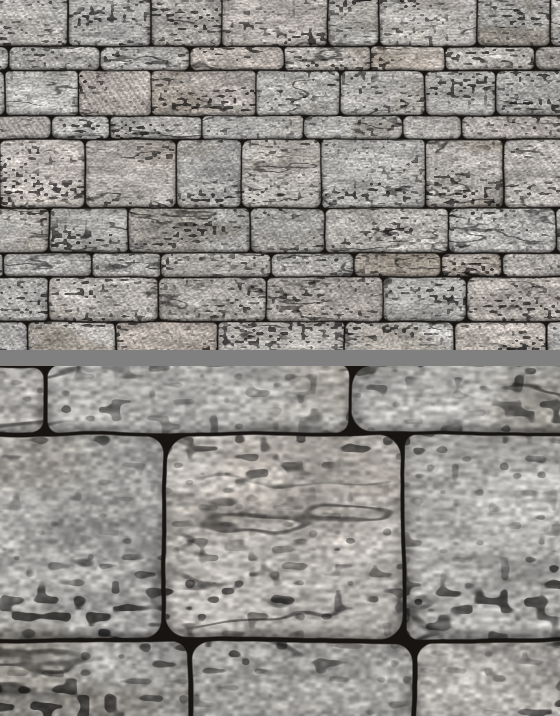
Top: the whole. Bottom: its middle third, enlarged.
This texture is drawn by a WebGL 2 fragment shader. Its source:

```glsl
#version 300 es
precision highp float;

uniform vec2 u_resolution;
out vec4 outColor;

#define JOINT_JITTER 0.40
#define GAP 0.0022
#define CORNER 0.017
#define EDGE_WOBBLE 0.006
#define GRAIN 0.34
#define RELIEF 1.0
#define PIT_DEPTH 0.62
#define CRACK_DEPTH 0.45
#define STAIN 0.5

const vec3 GREY_STONE = vec3(0.70, 0.695, 0.685);
const vec3 WARM_STONE = vec3(0.715, 0.680, 0.650);
const vec3 STAIN_COLOR = vec3(0.50, 0.46, 0.40);
const vec3 JOINT_COLOR = vec3(0.09, 0.08, 0.07);

// Each course: bottom edge, first joint, mean stone length
const int COURSE_COUNT = 9;
const vec3 COURSES[10] = vec3[10](
    vec3(-0.050, 0.058, 0.296), vec3(0.081, 0.135, 0.306),
    vec3(0.208, 0.227, 0.250), vec3(0.277, 0.106, 0.292),
    vec3(0.406, 0.223, 0.245), vec3(0.602, 0.110, 0.250),
    vec3(0.669, 0.000, 0.238), vec3(0.798, 0.065, 0.247),
    vec3(0.867, 0.194, 0.234), vec3(1.015, 0.0, 0.25));

float hash(vec2 p) {
    return fract(sin(dot(p, vec2(127.1, 311.7))) * 43758.5453);
}

float noise(vec2 p) {
    vec2 i = floor(p), f = fract(p);
    f = f * f * (3.0 - 2.0 * f);
    return mix(mix(hash(i), hash(i + vec2(1, 0)), f.x),
               mix(hash(i + vec2(0, 1)), hash(i + vec2(1, 1)), f.x), f.y);
}

float fbm(vec2 p) {
    float sum = 0.0, amp = 0.53;
    for (int k = 0; k < 4; k++) {
        sum += amp * noise(p);
        p = p * 2.03 + 17.3;
        amp *= 0.5;
    }
    return sum;
}

float roundBox(vec2 p, vec2 halfSize, float radius) {
    vec2 q = abs(p) - halfSize + radius;
    return length(max(q, 0.0)) + min(max(q.x, q.y), 0.0) - radius;
}

// Joint position along a course, in mean stone lengths
float joint(float index, float row) {
    return index + JOINT_JITTER * (hash(vec2(index + 11.0, row * 3.7 + 5.0)) - 0.5);
}

// Weathered stone face; q is local to the stone, id is its seed
vec3 stoneColor(vec2 q, vec2 id) {
    float tint = hash(id + 2.3);
    vec3 color = mix(GREY_STONE, WARM_STONE, tint * tint);
    color *= 0.95 + 0.12 * hash(id + 7.1);

    // Broad stains and bedding
    float patches = smoothstep(0.45, 0.75, fbm(q * vec2(5.0, 9.0)));
    color = mix(color, STAIN_COLOR, STAIN * patches * hash(id + 4.9));
    color *= 1.0 + 0.45 * (fbm(q * vec2(12.0, 34.0)) - 0.5);

    // Relief lit from the upper left, then grain
    vec2 scale = vec2(26.0, 48.0);
    float slope = fbm(q * scale) - fbm((q + vec2(-0.0015, 0.003)) * scale);
    color *= 1.0 + RELIEF * slope;
    color *= 1.0 + GRAIN * (noise(q * vec2(190.0, 240.0)) - 0.5);

    // Pits gathered in bands
    float band = smoothstep(0.3, 0.7, fbm(q * vec2(6.0, 20.0) + 31.0));
    float pits = smoothstep(0.70, 0.84, noise(q * vec2(85.0, 125.0)) + 0.14 * band);
    color *= 1.0 - PIT_DEPTH * pits * (0.25 + 0.75 * band);

    // Long broken cracks
    float vein = abs(fbm(q * vec2(5.0, 17.0) + 53.0) - 0.5);
    float broken = smoothstep(0.48, 0.68, noise(q * vec2(13.0, 22.0) + 9.0));
    color *= 1.0 - CRACK_DEPTH * broken * (1.0 - smoothstep(0.005, 0.032, vein));
    return color;
}

void main() {
    vec2 p = gl_FragCoord.xy / u_resolution.y;
    float pixel = 1.0 / u_resolution.y;
    vec2 warped = p + EDGE_WOBBLE * (vec2(fbm(p * 13.0), fbm(p * 13.0 + 40.0)) - 0.5);

    // Find the course and the stone in it
    int row = 0;
    for (int k = 1; k < COURSE_COUNT; k++) {
        if (warped.y > COURSES[k].x) row = k;
    }
    vec3 course = COURSES[row];
    float r = float(row);
    float along = (warped.x - course.y) / course.z;
    float index = floor(along);
    if (along < joint(index, r)) index -= 1.0;
    else if (along > joint(index + 1.0, r)) index += 1.0;

    vec2 low = vec2(course.y + course.z * joint(index, r), course.x);
    vec2 high = vec2(course.y + course.z * joint(index + 1.0, r), COURSES[row + 1].x);
    vec2 id = vec2(index, r);
    vec2 halfSize = 0.5 * (high - low) - GAP * (0.6 + 0.8 * hash(id + 1.7));
    vec2 local = warped - 0.5 * (low + high);
    float d = roundBox(local, halfSize, CORNER * (0.6 + 0.7 * hash(id + 9.4)));

    // Rounded rim, darker on the underside
    vec3 color = stoneColor(p + 37.0 * vec2(hash(id), hash(id + 5.5)), id);
    float rim = smoothstep(-0.013, 0.0, d);
    float side = clamp(local.y / halfSize.y, -1.0, 1.0);
    color *= 1.0 - rim * (0.20 - 0.16 * side);

    float cover = 1.0 - smoothstep(-pixel, pixel, d);
    outColor = vec4(mix(JOINT_COLOR, color, cover), 1.0);
}
```
